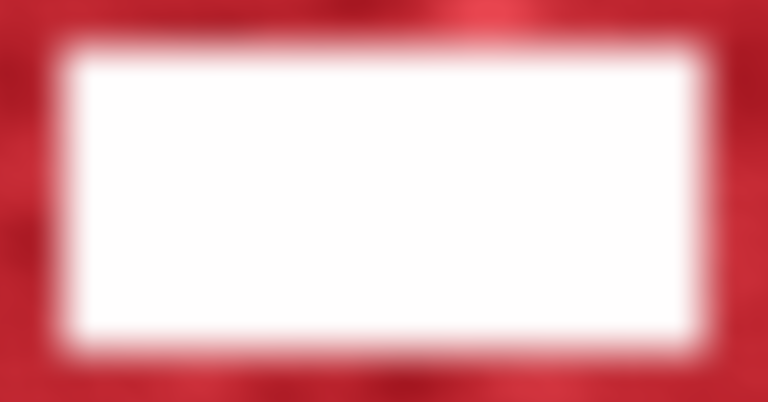
This background is drawn by a Shadertoy shader. Its source:

```glsl
const vec3 DEEP_RED = vec3(0.60, 0.06, 0.10);
const vec3 BASE_RED = vec3(0.745, 0.145, 0.185);
const vec3 BRIGHT_RED = vec3(0.91, 0.27, 0.31);
const vec3 PANEL_WHITE = vec3(1.0, 0.997, 0.997);
const float ASPECT = 1.91;

// Soft interval: 1 between low and high, fading across each edge
float softBand(float x, float low, float high, float blur) {
    return smoothstep(low - blur, low + blur, x)
         * (1.0 - smoothstep(high - blur, high + blur, x));
}

// Soft elliptical patch of light or shade
float glow(vec2 p, vec2 center, vec2 radius) {
    vec2 d = (p - center) / radius;
    return exp(-dot(d, d));
}

// Layered sines give the red a faint cloth-like mottling
float mottling(vec2 p, float frequency) {
    float sum = 0.0;
    float amplitude = 0.5;
    for (int i = 0; i < 3; i++) {
        sum += amplitude * sin(p.x * frequency + 1.7 * sin(p.y * frequency * 0.8))
                         * cos(p.y * frequency - 0.6 * p.x * frequency);
        p = mat2(0.8, 0.6, -0.6, 0.8) * p + 0.37;
        frequency *= 1.8;
        amplitude *= 0.5;
    }
    return sum;
}

// Signed brightness of the red border
float borderTone(vec2 p) {
    float light = 1.0 * glow(p, vec2(1.21, 0.97), vec2(0.16, 0.12))
                + 0.45 * glow(p, vec2(1.34, 0.04), vec2(0.18, 0.08))
                + 0.35 * glow(p, vec2(0.49, 0.05), vec2(0.10, 0.08))
                + 0.30 * glow(p, vec2(0.05, 0.58), vec2(0.09, 0.12))
                + 0.30 * glow(p, vec2(1.84, 0.45), vec2(0.09, 0.20));
    float shade = 0.65 * glow(p, vec2(0.92, 1.00), vec2(0.16, 0.06))
                + 0.55 * glow(p, vec2(0.50, 0.92), vec2(0.16, 0.06))
                + 0.60 * glow(p, vec2(0.03, 0.79), vec2(0.10, 0.11))
                + 0.55 * glow(p, vec2(0.08, 0.40), vec2(0.09, 0.10))
                + 0.60 * glow(p, vec2(1.86, 0.79), vec2(0.11, 0.15))
                + 0.75 * glow(p, vec2(1.02, 0.05), vec2(0.14, 0.08))
                + 0.30 * glow(p, vec2(0.70, 0.02), vec2(0.10, 0.06));
    return light - shade + 0.16 * mottling(p, 15.0);
}

vec3 borderColor(float tone) {
    vec3 color = mix(BASE_RED, BRIGHT_RED, clamp(tone, 0.0, 1.0));
    return mix(color, DEEP_RED, clamp(-tone, 0.0, 1.0));
}

void mainImage(out vec4 fragColor, in vec2 fragCoord) {
    vec2 p = fragCoord / iResolution.xy * vec2(ASPECT, 1.0);

    // Blurred white panel over the red border
    float panel = softBand(p.x, 0.155, 1.754, 0.083)
                * softBand(p.y, 0.124, 0.884, 0.083);
    vec3 color = mix(borderColor(borderTone(p)), PANEL_WHITE, panel);

    fragColor = vec4(color, 1.0);
}
```
